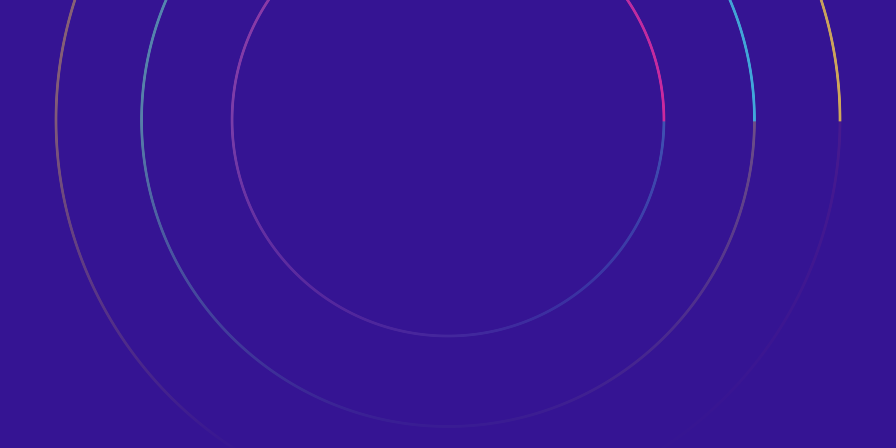
Write a Shadertoy shader that draws this background.

```glsl
const float PI = 3.14159265;
const float HALF_WIDTH = 0.0031;
const float FADE_DEPTH = 0.75;
const vec3 BACKGROUND = vec3(0.208, 0.080, 0.575);

// Antialiased coverage of a thin circle
float ringMask(vec2 p, float radius, float pixel) {
    float d = abs(length(p) - radius) - HALF_WIDTH;
    return 1.0 - smoothstep(-0.5 * pixel, 0.5 * pixel, d);
}

// Upper arc sweeps from head to left; lower arc fades out with depth
vec3 ringColor(vec2 p, float radius, vec3 head, vec3 left, vec3 tail, float pixel) {
    float sweep = atan(max(p.y, 0.0), p.x) / PI;
    vec3 upper = mix(head, left, sweep);

    float side = smoothstep(-0.7, 0.7, p.x / radius);
    float fade = clamp(1.0 + p.y / FADE_DEPTH, 0.0, 1.0);
    vec3 lower = mix(BACKGROUND, mix(left, tail, side), fade);

    float seam = smoothstep(-0.5 * pixel, 0.5 * pixel, p.y + 0.003);
    return mix(lower, upper, seam);
}

vec3 addRing(vec3 base, vec2 p, float radius, vec3 head, vec3 left, vec3 tail, float pixel) {
    vec3 color = ringColor(p, radius, head, left, tail, pixel);
    return mix(base, color, ringMask(p, radius, pixel));
}

void mainImage(out vec4 fragColor, in vec2 fragCoord) {
    float pixel = 1.0 / iResolution.y;
    vec2 center = vec2(0.5 * iResolution.x * pixel, 0.732);
    vec2 p = fragCoord * pixel - center;
    vec3 color = BACKGROUND;

    // Inner pink, middle cyan and outer gold rings
    color = addRing(color, p, 0.482, vec3(0.80, 0.16, 0.62),
                    vec3(0.48, 0.24, 0.66), vec3(0.25, 0.32, 0.70), pixel);
    color = addRing(color, p, 0.684, vec3(0.25, 0.66, 0.86),
                    vec3(0.34, 0.50, 0.66), vec3(0.43, 0.31, 0.53), pixel);
    color = addRing(color, p, 0.875, vec3(0.82, 0.66, 0.35),
                    vec3(0.50, 0.35, 0.47), vec3(0.28, 0.10, 0.56), pixel);

    fragColor = vec4(color, 1.0);
}
```
